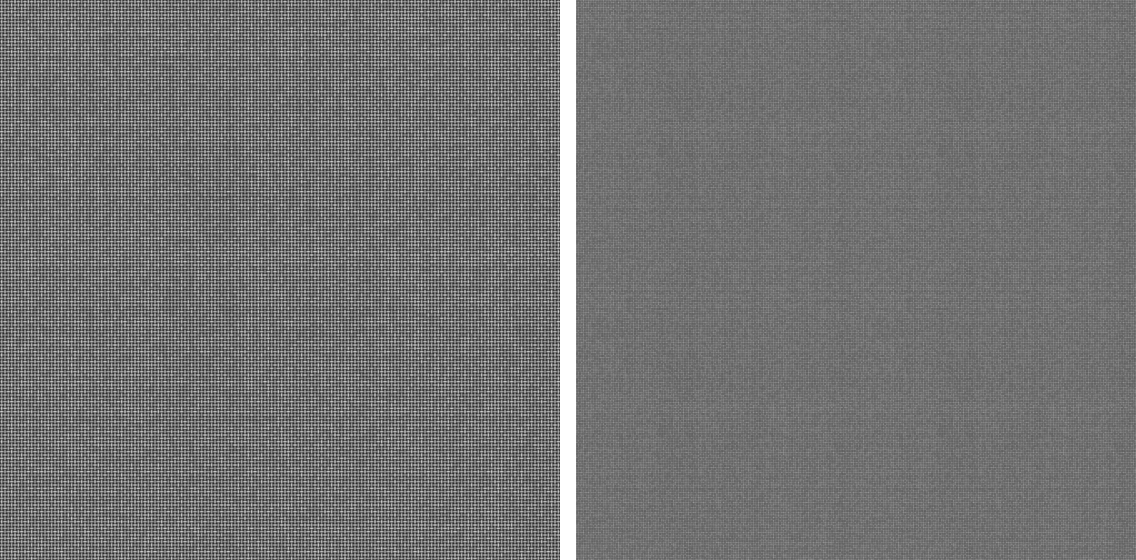
Left, the tile; right, the same tile 2 across and 2 down.
Write a Shadertoy shader that draws this texture.

```glsl
// Fine plain-weave cloth in grey: two sets of round threads cross at right angles,
// each one passing over and under in turn. Heights come from eased cosine waves;
// per-thread and per-stitch hashes, wrapped to the canvas, add slight wear.

#define REPEATS 84.0       // weave repeats across and down, two threads each
#define HALF_WIDTH 0.265   // half the thread width, in thread spacings
#define ROUNDNESS 0.40     // darkening towards the thread sides
#define STITCH_EASE 0.85   // below one lengthens the bright part of a stitch
#define THREAD_WEAR 0.09   // brightness change from thread to thread
#define STITCH_WEAR 0.22   // brightness change from stitch to stitch
#define SAMPLES 4          // antialiasing samples per pixel side

const float PI = 3.14159265;
const float THREADS = 2.0 * REPEATS;
const vec3 GAP_COLOR = vec3(0.165);
const vec3 LOW_COLOR = vec3(0.26);
const vec3 HIGH_COLOR = vec3(0.755);

float hash(vec2 p) {
    vec3 q = fract(vec3(p.xyx) * 0.1031);
    q += dot(q, q.yzx + 33.33);
    return fract((q.x + q.y) * q.z);
}

// A thread running along p.x: returns its coverage, height and shade.
vec3 thread(vec2 p, float phase, float seed, float blur) {
    vec2 id = mod(floor(p), THREADS);
    float side = abs(fract(p.y) - 0.5);
    float cover = 1.0 - smoothstep(HALF_WIDTH - blur, HALF_WIDTH + blur, side);
    float wave = 0.5 + 0.5 * cos(PI * (p.x - 0.5 + id.y + phase));
    float height = pow(max(wave, 0.0), STITCH_EASE);
    float shade = 1.0 - ROUNDNESS * pow(min(side / HALF_WIDTH, 1.0), 2.0);
    shade *= 1.0 + THREAD_WEAR * (hash(vec2(id.y, seed)) - 0.5);
    shade *= 1.0 + STITCH_WEAR * (hash(id + seed) - 0.5);
    return vec3(cover, height, shade);
}

vec3 threadColor(vec3 t) {
    return mix(LOW_COLOR, HIGH_COLOR, t.y) * t.z;
}

vec3 weave(vec2 p, float blur) {
    vec3 weft = thread(p, 0.0, 17.0, blur);
    vec3 warp = thread(p.yx, 1.0, 251.0, blur);

    // Paint the lower thread first, then the upper one
    bool weftOnTop = weft.y > warp.y;
    vec3 upper = weftOnTop ? weft : warp;
    vec3 lower = weftOnTop ? warp : weft;
    vec3 color = mix(GAP_COLOR, threadColor(lower), lower.x);
    return mix(color, threadColor(upper), upper.x);
}

void mainImage(out vec4 fragColor, in vec2 fragCoord) {
    float blur = 0.5 * THREADS / (iResolution.y * float(SAMPLES));
    vec3 sum = vec3(0.0);

    // Average a grid of samples inside the pixel
    for (int j = 0; j < SAMPLES; j++) {
        for (int i = 0; i < SAMPLES; i++) {
            vec2 offset = (vec2(i, j) + 0.5) / float(SAMPLES) - 0.5;
            vec2 uv = (fragCoord + offset) / iResolution.xy;
            sum += weave(fract(uv) * THREADS, blur);
        }
    }
    fragColor = vec4(sum / float(SAMPLES * SAMPLES), 1.0);
}
```
